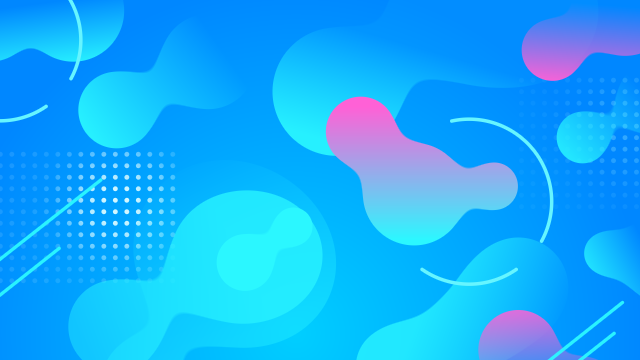
Write a Shadertoy shader that draws this background.

```glsl
// Abstract backdrop of liquid blobs in blue, cyan and pink, with dot grids, arcs and stripes.
// Blobs are smooth unions of discs, each filled with a directional fade over a radial glow.
// Layout space is 432 units tall, measured rightward and downward from the top left.

const vec3 CYAN = vec3(0.15, 0.94, 1.0);
const vec3 AQUA = vec3(0.17, 0.97, 1.0);
const vec3 PINK = vec3(1.0, 0.38, 0.84);

float coverage(float dist) {
    return clamp(0.5 - dist * iResolution.y / 432.0, 0.0, 1.0);
}

float disc(vec2 p, float x, float y, float radius) {
    return length(p - vec2(x, y)) - radius;
}

float blend(float a, float b, float k) {
    float h = max(k - abs(a - b), 0.0) / k;
    return min(a, b) - 0.25 * h * h * k;
}

// 1 at point a, falling to 0 at point b
float fade(vec2 p, vec2 a, vec2 b) {
    vec2 axis = b - a;
    return 1.0 - clamp(dot(p - a, axis) / dot(axis, axis), 0.0, 1.0);
}

void paint(inout vec3 color, float dist, vec3 ink, float alpha) {
    color = mix(color, ink, coverage(dist) * alpha);
}

float stripe(vec2 p, vec2 a, vec2 b) {
    vec2 axis = b - a;
    float t = clamp(dot(p - a, axis) / dot(axis, axis), 0.0, 1.0);
    return length(p - a - axis * t) - 2.0;
}

// Arc around the origin, given its middle angle and half span in degrees
float arc(vec2 p, float radius, float middle, float halfSpan) {
    float m = radians(middle), s = radians(halfSpan);
    vec2 q = vec2(cos(m) * p.x + sin(m) * p.y, abs(cos(m) * p.y - sin(m) * p.x));
    float angle = min(atan(q.y, q.x), s);
    return length(q - radius * vec2(cos(angle), sin(angle))) - 2.1;
}

float brokenRing(vec2 p, float radius) {
    return min(arc(p, radius, -36.8, 65.4), arc(p, radius, 90.0, 34.8));
}

float dots(vec2 p, vec2 anchor) {
    vec2 cell = mod(p - anchor + 6.9, 13.8) - 6.9;
    return length(cell) - 2.9;
}

float box(vec2 p, vec2 center, vec2 halfSize) {
    vec2 q = abs(p - center) - halfSize;
    return max(q.x, q.y);
}

void mainImage(out vec4 fragColor, in vec2 fragCoord) {
    vec2 p = vec2(fragCoord.x, iResolution.y - fragCoord.y) * 432.0 / iResolution.y;

    // Radial glow rising from the bottom
    float glow = clamp(length(p - vec2(355, 400)) / 420.0, 0.0, 1.0);
    vec3 color = mix(vec3(0.0, 0.81, 1.0), vec3(0.0, 0.53, 1.0), glow);

    // Dot grids, brightest near their middles
    float grid = max(dots(p, vec2(138.4, 240.3)), box(p, vec2(103, 261), vec2(108, 81)));
    paint(color, grid, vec3(0.85, 0.98, 1.0), 0.12 + 0.85 * smoothstep(105.0, 10.0, length(p - vec2(142, 245))));
    grid = max(dots(p, vec2(750, 110)), box(p, vec2(700, 172), vec2(77, 80)));
    paint(color, grid, vec3(0.4, 0.8, 1.0), 0.08 + 0.4 * smoothstep(110.0, 0.0, length(p - vec2(750, 155))));

    // Upper left blobs
    float d = blend(disc(p, 88.0, 13.0, 61.0), disc(p, -12.0, 20.0, 54.0), 30.0);
    paint(color, d, CYAN, fade(p, vec2(75, 78), vec2(65, 2)));
    d = blend(disc(p, 140.0, 132.0, 46.0), disc(p, 250.0, 74.0, 57.0), 60.0);
    paint(color, d, CYAN, fade(p, vec2(112, 165), vec2(265, 58)));

    // Wide upper blob
    d = blend(disc(p, 550.0, 10.0, 80.0), disc(p, 634.0, 14.0, 84.0), 80.0);
    d = blend(d, disc(p, 404.0, 110.0, 77.0), 80.0);
    paint(color, d, CYAN, max(fade(p, vec2(390, 168), vec2(430, 28)), 0.06));

    // Lower left: pale halo, main body and bright core
    d = blend(disc(p, 265.0, 298.0, 105.0), disc(p, 318.0, 322.0, 76.0), 80.0);
    d = blend(d, disc(p, 168.0, 452.0, 44.0), 80.0);
    paint(color, d, CYAN, 0.42 * fade(p, vec2(310, 400), vec2(215, 185)));
    d = blend(disc(p, 275.0, 310.0, 70.0), disc(p, 325.0, 306.0, 56.0), 80.0);
    d = blend(d, disc(p, 138.0, 392.0, 56.0), 80.0);
    paint(color, d, CYAN, 0.45 + 0.4 * fade(p, vec2(300, 330), vec2(110, 430)));
    d = blend(disc(p, 294.0, 315.0, 34.0), disc(p, 352.0, 272.0, 23.0), 40.0);
    paint(color, d, AQUA, 1.0);

    // Right edge blobs
    d = blend(disc(p, 699.0, 165.0, 31.0), disc(p, 785.0, 118.0, 44.0), 50.0);
    paint(color, d, CYAN, 0.9 * fade(p, vec2(682, 186), vec2(768, 105)));
    d = blend(disc(p, 726.0, 304.0, 25.0), disc(p, 800.0, 310.0, 55.0), 40.0);
    paint(color, d, CYAN, 0.85 * fade(p, vec2(706, 320), vec2(770, 285)));

    // Lower right blob
    d = blend(disc(p, 622.0, 345.0, 60.0), disc(p, 565.0, 400.0, 40.0), 80.0);
    d = blend(d, disc(p, 475.0, 440.0, 48.0), 80.0);
    paint(color, d, CYAN, 0.85 * fade(p, vec2(520, 340), vec2(670, 400)));

    // Pink blobs
    d = blend(disc(p, 663.0, 60.0, 37.0), disc(p, 750.0, 5.0, 62.0), 40.0);
    paint(color, d, PINK, 0.95 * fade(p, vec2(663, 96), vec2(670, 2)));
    d = blend(disc(p, 622.0, 420.0, 48.0), disc(p, 700.0, 470.0, 42.0), 40.0);
    paint(color, d, PINK, 0.9 * fade(p, vec2(620, 368), vec2(625, 470)));
    d = blend(disc(p, 433.0, 158.0, 42.0), disc(p, 497.0, 233.0, 61.5), 40.0);
    d = blend(d, disc(p, 593.0, 223.5, 28.5), 40.0);
    paint(color, d, mix(AQUA, PINK, fade(p, vec2(490, 128), vec2(490, 288))), 1.0);

    // Broken rings and slanted stripes
    d = min(brokenRing(p - vec2(0, 48), 97.0), brokenRing(p - vec2(563, 242), 99.0));
    paint(color, d, vec3(0.4, 0.96, 1.0), 1.0);
    d = min(stripe(p, vec2(-10, 319), vec2(121, 216)), stripe(p, vec2(-10, 362), vec2(71, 298)));
    d = min(d, stripe(p, vec2(650, 440), vec2(747, 363)));
    d = min(d, stripe(p, vec2(685, 441), vec2(737, 400)));
    paint(color, d, AQUA, 0.95);

    fragColor = vec4(color, 1.0);
}
```
